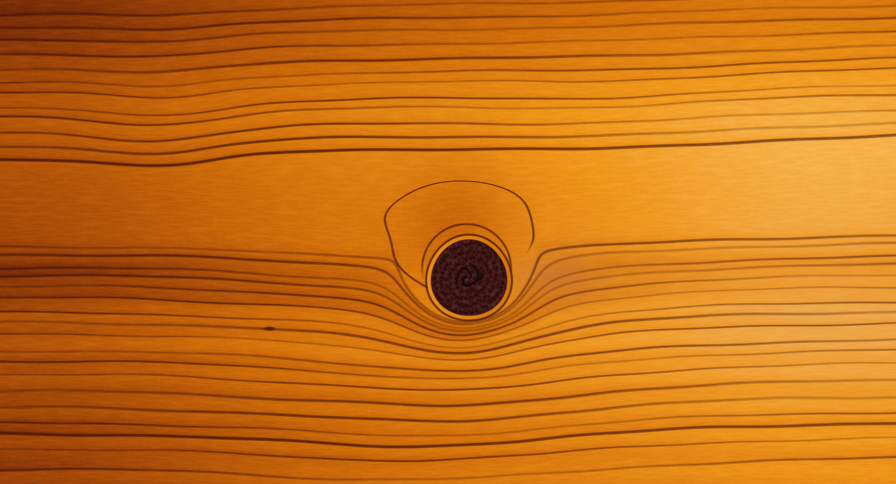
Give the GLSL for this texture, as a WebGL 2 fragment shader.

```glsl
#version 300 es
precision highp float;
// A polished plank with one dark knot. Growth lines are level sets of two warped
// height fields; the lower field flows round the knot like a stream round a post.
// Tone comes from a side light, fibres from stretched cellular noise.

#define KNOT vec2(0.971, 0.575)
#define KNOT_RADIUS 0.079
#define FLOW_CENTER vec2(0.968, 0.505)
#define FLOW_RADIUS 0.142
#define UPPER_EDGE 0.328
#define UPPER_STEP 0.0272
#define LINE_WIDTH 0.0022
#define FIBRE_AMOUNT 0.07

uniform vec2 u_resolution;
out vec4 fragColor;

const vec3 DEEP  = vec3(0.40, 0.13, 0.03);
const vec3 BROWN = vec3(0.64, 0.28, 0.03);
const vec3 AMBER = vec3(0.82, 0.43, 0.04);
const vec3 GOLD  = vec3(0.94, 0.59, 0.10);
const vec3 PALE  = vec3(0.98, 0.75, 0.38);
const vec3 INK   = vec3(0.29, 0.09, 0.03);
const vec3 HEART = vec3(0.25, 0.10, 0.09);

float hash(float n) { return fract(sin(n * 12.99) * 4375.85); }

vec2 hash2(vec2 c) {
    return fract(sin(vec2(dot(c, vec2(127.1, 311.7)), dot(c, vec2(269.5, 183.3)))) * 4375.85);
}

// Distance to the nearest scattered cell point.
float cellular(vec2 p) {
    vec2 cell = floor(p), f = fract(p);
    float nearest = 2.0;
    for (int j = -1; j <= 1; j++)
        for (int i = -1; i <= 1; i++) {
            vec2 o = vec2(i, j);
            nearest = min(nearest, length(o + hash2(cell + o) - f));
        }
    return nearest;
}

float bell(float x, float center, float width) {
    float d = (x - center) / width;
    return exp(-d * d);
}

float stroke(float d, float width, float px) {
    return 1.0 - smoothstep(max(width - px, 0.0), width + px, abs(d));
}

// x: thin line, y: soft shade on its upper side.
vec2 growthLine(float v, float slope, float level, float width, float px) {
    float d = (v - level) / slope;
    return vec2(stroke(d, width, px), exp(-abs(d) / 0.008) * step(d, 0.0));
}

vec3 woodRamp(float tone) {
    float k = clamp(tone, 0.0, 1.0) * 4.0;
    vec3 c = mix(DEEP, BROWN, clamp(k, 0.0, 1.0));
    c = mix(c, AMBER, clamp(k - 1.0, 0.0, 1.0));
    c = mix(c, GOLD, clamp(k - 2.0, 0.0, 1.0));
    return mix(c, PALE, clamp(k - 3.0, 0.0, 1.0));
}

void main() {
    float px = 1.0 / u_resolution.y;
    vec2 p = gl_FragCoord.xy * px;
    p.x *= 1.855 * u_resolution.y / u_resolution.x;
    p.y = 1.0 - p.y;                       // depth below the top edge

    // Warped heights of the upper and lower grain.
    float ripple = 0.0022 * sin(p.x * 9.0 + p.y * 31.0) + 0.0012 * sin(p.x * 21.0 - p.y * 47.0);
    float bend = 0.024 * bell(p.x, 0.33, 0.17) + 0.012 * bell(p.x, 1.25, 0.3);
    float upper = p.y + 0.026 * p.x - bend * smoothstep(-0.1, 0.3, p.y) + ripple * 0.7;
    float sag = 0.03 * bell(p.x, 0.85, 0.45) - 0.012 * p.x;
    vec2 q = vec2(p.x, p.y - sag + ripple * 0.8) - FLOW_CENTER;
    float r = max(length(q), 0.02);
    float lower = q.y > 0.0 ? q.y * (1.0 - pow(FLOW_RADIUS / r, 4.0)) : q.y;
    float upperSlope = max(length(vec2(dFdx(upper), dFdy(upper))) / px, 0.3);
    float lowerSlope = max(length(vec2(dFdx(lower), dFdy(lower))) / px, 0.3);
    float outside = smoothstep(FLOW_RADIUS - 0.008, FLOW_RADIUS + 0.004, r);

    // Side light and broad bands of early and late wood.
    float tone = 0.25 + 0.52 * smoothstep(-0.05, 1.75, p.x) + 0.1 * bell(p.x, 0.6, 0.5);
    tone -= 0.20 * bell(p.y, -0.05, 0.22) + 0.07 * bell(p.y, 1.05, 0.2);
    tone += 0.12 * bell(p.y, 0.24, 0.13) + 0.06 * bell(p.y, 0.68, 0.1);
    tone += 0.12 * bell(p.x, 1.72, 0.4) * bell(p.y, 0.5, 0.3);
    tone -= 0.13 * bell(lower, 0.07, 0.055) * outside;
    tone -= 0.16 * bell(length((p - vec2(0.95, 0.47)) * vec2(1.0, 0.8)), 0.0, 0.11);
    tone += 0.025 * sin(lower * 95.0 + 2.0 * sin(p.x * 2.0)) * outside * step(0.0, lower);

    // Fibres and pores follow the grain.
    float height = mix(upper, p.y - sag, smoothstep(0.3, 0.45, p.y));
    tone += FIBRE_AMOUNT * (cellular(vec2(p.x * 22.0, height * 170.0)) - 0.5);
    tone += 0.035 * (cellular(p * vec2(110.0, 190.0)) - 0.5);

    // Growth lines above and below the clear band.
    vec2 lines = vec2(0.0);
    for (int i = 0; i < 30; i++) {
        float n = float(i), seed = hash(n + 3.0);
        bool top = i < 12;
        float k = top ? n : n - 12.0;
        float jitter = (seed - 0.5) * 0.012 * step(0.5, k);
        float level = top ? UPPER_EDGE - UPPER_STEP * k : 0.004 + 0.020 * k + 0.0004 * k * k;
        bool strong = i == 0 || i == 27;
        float power = strong ? 1.0 : 0.62 + 0.26 * sin(p.x * 3.0 + seed * 40.0);
        float width = LINE_WIDTH * (strong ? 1.35 : 0.65 + 0.6 * hash(n + 41.0));
        vec2 mark = top ? growthLine(upper, upperSlope, level + jitter, width, px)
                        : growthLine(lower, lowerSlope, level + jitter, width, px) * outside;
        lines = max(lines, mark * power);
    }
    tone -= 0.17 * lines.y;
    vec3 color = woodRamp(tone);
    color = mix(color, vec3(0.89, 0.61, 0.33), 0.4 * bell(p.x, 1.75, 0.5) * bell(p.y, 0.64, 0.2));
    color = mix(color, vec3(0.74, 0.46, 0.28), 0.4 * bell(p.x, 1.15, 0.09) * bell(p.y, 0.57, 0.05));
    color = mix(color, INK, lines.x * mix(0.82, 0.6, smoothstep(0.3, 1.8, p.x)));

    // Open loop and small collar over the knot.
    vec2 e = p - vec2(0.952, 0.459);
    e.y /= e.y < 0.0 ? 0.56 : 1.0;
    e.x += 0.004 * sin(p.y * 60.0);
    float loop = stroke(length(e) - 0.152, 0.0022, px);
    loop *= 1.0 - smoothstep(0.49, 0.53, p.y + 0.12 * step(p.x, 0.95) * -1.0);
    vec2 c = p - vec2(0.966, 0.555);
    float collar = stroke(length(c) - 0.092, 0.002, px) * smoothstep(0.03, -0.02, c.y);
    color = mix(color, INK, 0.72 * max(loop, collar));

    // Knot: dark groove, bright rim, ringed heart with a curled crack.
    vec2 k = p - KNOT;
    float d = length(k), angle = atan(k.y, k.x);
    float edge = d - KNOT_RADIUS - 0.0015 * sin(angle * 3.0);
    color = mix(color, INK, 0.8 * stroke(edge - 0.009, 0.0028, px));
    color = mix(color, mix(AMBER, GOLD, 0.5 - k.x * 4.0), stroke(edge - 0.003, 0.0045, px));
    vec3 heart = HEART * (0.95 + 0.14 * sin(d * 420.0 + 2.0 * sin(angle * 2.0)));
    heart += 0.12 * (cellular(p * 130.0) - 0.5);
    float curl = smoothstep(0.3, 0.9, sin(d * 330.0 + angle * 2.0 + 2.0 * sin(k.x * 120.0)));
    heart = mix(heart, vec3(0.07, 0.03, 0.04), 0.85 * curl * (1.0 - smoothstep(0.02, 0.036, d)));
    color = mix(color, heart, 1.0 - smoothstep(-px, px, edge));

    // Lone fleck at the lower left.
    float fleck = length((p - vec2(0.558, 0.679)) * vec2(0.35, 1.0)) - 0.004;
    color = mix(color, INK, 0.8 * (1.0 - smoothstep(-px, px, fleck)));
    fragColor = vec4(clamp(color, 0.0, 1.0), 1.0);
}
```
